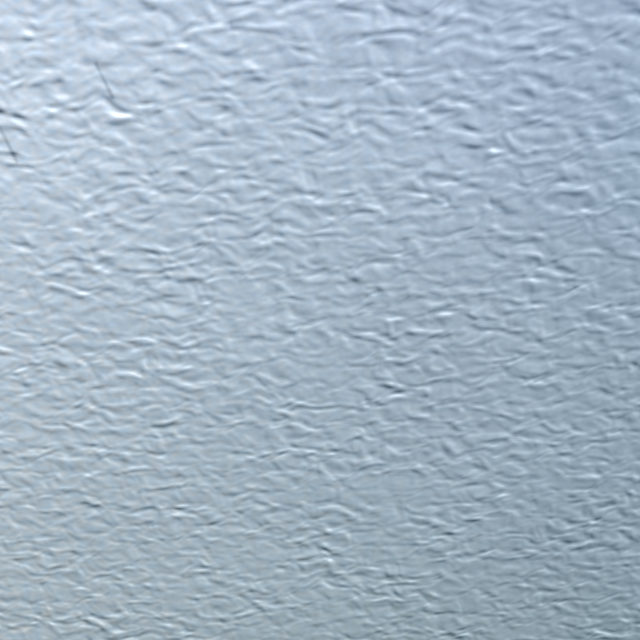
A three.js fragment shader for this texture:

```glsl
// Draws a pale blue-grey wrinkled sheet, embossed in fine sideways creases and lit from above.
varying vec2 vUv;

// Sheet colour at the four corners
const vec3 TOP_LEFT = vec3(0.772, 0.832, 0.90);
const vec3 TOP_RIGHT = vec3(0.628, 0.705, 0.795);
const vec3 LOW_LEFT = vec3(0.635, 0.695, 0.73);
const vec3 LOW_RIGHT = vec3(0.525, 0.605, 0.65);
const vec3 WARM_SHIFT = vec3(0.045, 0.006, -0.030);

// Wrinkles per canvas width and height, at the bottom and at the top
const vec2 DENSITY_LOW = vec2(40.0, 90.0);
const vec2 DENSITY_TOP = vec2(24.0, 47.0);
const vec2 LIGHT_STEP = vec2(0.10, 0.40);
const float WARP = 0.50;
const float FINE_WEIGHT = 0.42;
const float CREASE_DEPTH = 0.16;
const float CREASE_WIDTH = 0.10;
const float RELIEF = 0.20;
const float MOTTLE = 0.018;
const float GRAIN = 0.022;

// Two short scratches near the upper left
const vec2 SCRATCH_START = vec2(0.0, 0.80);
const vec2 SCRATCH_SPACING = vec2(0.15, 0.10);
const vec2 SCRATCH_RUN = vec2(0.026, -0.052);
const float SCRATCH_WIDTH = 0.0034;
const float SCRATCH_DARKNESS = 0.13;

float hash(vec2 p) {
  return fract(sin(dot(p, vec2(127.1, 311.7))) * 43758.5453);
}

// Contribution of one lattice corner: a slope in a random direction
float cornerSlope(vec2 cell, vec2 offset) {
  float angle = 6.28318 * hash(cell);
  return dot(vec2(cos(angle), sin(angle)), offset);
}

// Gradient noise, about -0.7 to 0.7
float noise(vec2 p) {
  vec2 cell = floor(p);
  vec2 f = p - cell;
  vec2 u = f * f * f * (f * (f * 6.0 - 15.0) + 10.0);
  vec2 e = vec2(1.0, 0.0);
  float low = mix(cornerSlope(cell, f), cornerSlope(cell + e, f - e), u.x);
  float high = mix(cornerSlope(cell + e.yx, f - e.yx),
                   cornerSlope(cell + e.xx, f - e.xx), u.x);
  return mix(low, high, u.y);
}

// Surface height: bent wrinkles, finer ripples and thin sunken creases
float height(vec2 p) {
  vec2 bend = vec2(noise(p * 0.6 + 17.3), noise(p * 0.55 + 41.9));
  vec2 q = p + WARP * bend * vec2(1.0, 1.6);
  float wrinkles = noise(q) + FINE_WEIGHT * noise(q * vec2(2.0, 1.8) + 7.7);
  float vein = noise(q * 0.5 + 63.1) / CREASE_WIDTH;
  return wrinkles - CREASE_DEPTH * exp(-vein * vein);
}

// Wrinkle coordinates, packed closer toward the bottom
vec2 sheetCoords(vec2 uv) {
  float columns = mix(DENSITY_LOW.x, DENSITY_TOP.x, uv.y);
  float rows = DENSITY_LOW.y * uv.y
             + 0.5 * (DENSITY_TOP.y - DENSITY_LOW.y) * uv.y * uv.y;
  return vec2((uv.x - 0.5) * columns + 90.0, rows + 10.0);
}

float segmentDistance(vec2 p, vec2 start, vec2 run) {
  vec2 d = p - start;
  return length(d - run * clamp(dot(d, run) / dot(run, run), 0.0, 1.0));
}

float scratches(vec2 uv) {
  float amount = 0.0;
  for (int i = 0; i < 2; i++) {
    vec2 start = SCRATCH_START + float(i) * SCRATCH_SPACING;
    float d = segmentDistance(uv, start, SCRATCH_RUN) / SCRATCH_WIDTH;
    amount += exp(-d * d);
  }
  return amount;
}

void main() {
  vec2 p = sheetCoords(vUv);

  // Broad light falloff with soft uneven patches
  vec3 color = mix(mix(LOW_LEFT, LOW_RIGHT, vUv.x),
                   mix(TOP_LEFT, TOP_RIGHT, vUv.x), vUv.y);
  color += MOTTLE * noise(vUv * vec2(4.0, 6.0) + 5.0);

  // Relief: slopes facing up catch light, with stronger and calmer patches
  float slope = height(p) - height(p + LIGHT_STEP);
  float roughness = clamp(0.95 + 0.8 * noise(vUv * vec2(9.0, 15.0) + 23.0), 0.5, 1.4);
  float topLeftBoost = 1.0 + 0.3 * vUv.y * (1.0 - vUv.x);
  color += RELIEF * roughness * topLeftBoost * slope * (0.75 + 0.4 * abs(slope));

  // Fine grain, faint warm flecks at the left, and scratches
  color += GRAIN * noise(vUv * vec2(110.0, 150.0));
  color += WARM_SHIFT * (1.0 - vUv.x) * noise(vUv * vec2(60.0, 90.0) + 31.0);
  color -= SCRATCH_DARKNESS * scratches(vUv);

  gl_FragColor = vec4(clamp(color, 0.0, 1.0), 1.0);
}
```
